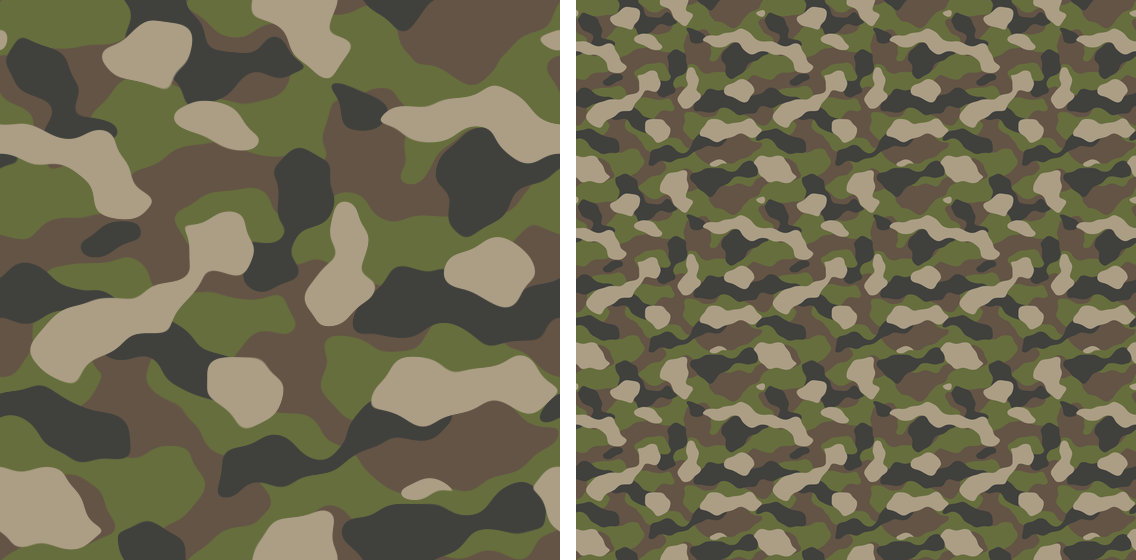
Left, the tile; right, the same tile 3 across and 3 down.
Give the GLSL for this pattern, as a WebGL 1 fragment shader.

```glsl
precision highp float;
uniform vec2 u_resolution;

const float TAU = 6.2831853;

const vec3 GREEN = vec3(0.40, 0.43, 0.24);
const vec3 BROWN = vec3(0.39, 0.33, 0.27);
const vec3 BLACK = vec3(0.25, 0.25, 0.24);
const vec3 TAN = vec3(0.67, 0.62, 0.52);

// Three independent random phases for one wave vector
vec3 wavePhases(vec2 k) {
  vec3 seed = k.x * vec3(12.9, 39.3, 73.1) + k.y * vec3(78.2, 11.1, 52.7);
  return TAU * fract(sin(seed) * 43758.5);
}

// Small periodic warp that makes the outlines lobed
vec2 wobble(vec2 p) {
  vec2 broad = sin(TAU * (vec2(5.0, 6.0) * p.yx + vec2(3.0, -4.0) * p + vec2(0.1, 0.6)));
  vec2 fine = sin(TAU * (vec2(11.0, 9.0) * p.yx + vec2(-6.0, 7.0) * p + vec2(0.4, 0.8)));
  return p + 0.009 * broad + 0.005 * fine;
}

// Three wrapping fields of unit variance, one per component, with their slopes.
// Whole wave numbers make them tile; the band of waves sets the patch sizes.
vec3 patchFields(vec2 p, out vec3 slopeX, out vec3 slopeY) {
  vec3 sum = vec3(0.0);
  float power = 0.0;
  slopeX = vec3(0.0);
  slopeY = vec3(0.0);
  for (int j = 1; j <= 9; j++) {
    for (int i = -6; i <= 6; i++) {
      vec2 k = vec2(float(i), float(j));
      float offBand = (length(k * vec2(1.35, 1.0)) - 4.6) / 2.5;
      float weight = exp(-offBand * offBand);
      vec3 angle = TAU * dot(k, p) + wavePhases(k);
      vec3 slope = weight * TAU * cos(angle);
      sum += weight * sin(angle);
      slopeX += k.x * slope;
      slopeY += k.y * slope;
      power += 0.5 * weight * weight;
    }
  }
  float scale = inversesqrt(power);
  slopeX *= scale;
  slopeY *= scale;
  return sum * scale;
}

void main() {
  vec2 p = gl_FragCoord.xy / u_resolution;
  vec3 slopeX, slopeY;
  vec3 field = patchFields(wobble(p), slopeX, slopeY);

  // Change of each field across one pixel, for smooth edges
  vec3 dx = slopeX / u_resolution.x;
  vec3 dy = slopeY / u_resolution.y;
  vec3 edge = 0.8 * max(sqrt(dx * dx + dy * dy), 0.002);

  // Levels set the share of brown, black and tan
  vec3 cover = smoothstep(-edge, edge, field - vec3(0.15, 0.61, 0.77));

  // Layers from the ground up
  vec3 color = mix(GREEN, BROWN, cover.x);
  color = mix(color, BLACK, cover.y);
  color = mix(color, TAN, cover.z);
  gl_FragColor = vec4(color, 1.0);
}
```
